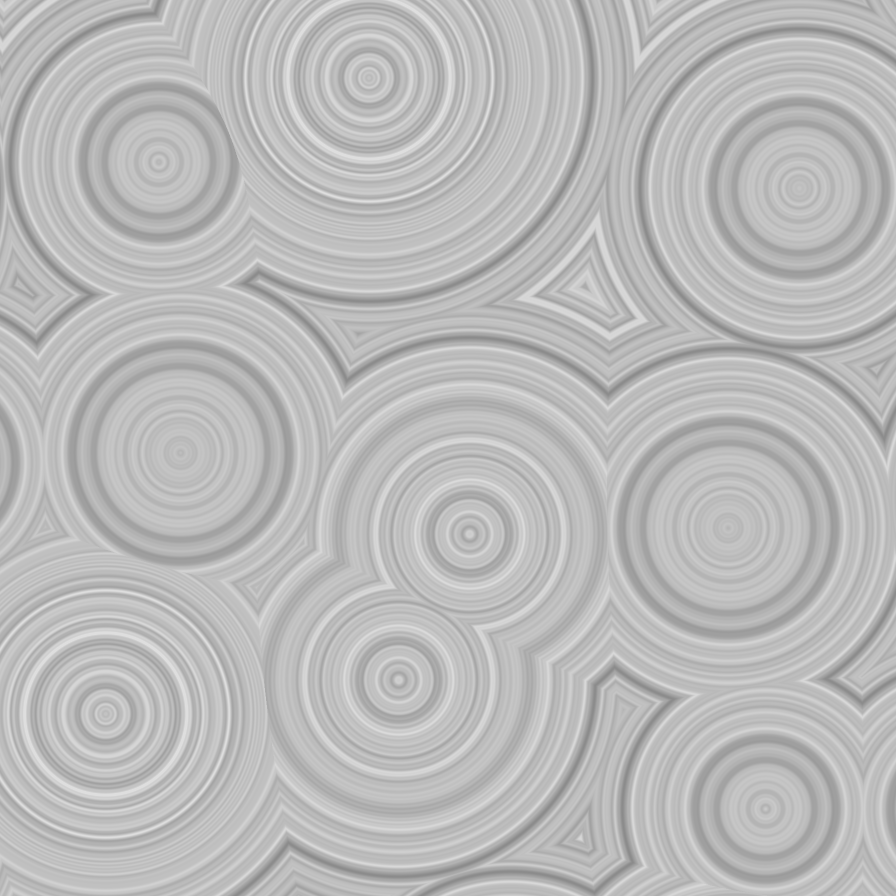
Write a Shadertoy shader that draws this pattern.

```glsl
// Grey agate: rings grow from scattered seeds and merge into shared contour bands.

const float CELL_SIZE = 0.33;     // spacing of the seed grid
const float SEED_JITTER = 0.6;    // share of a cell a seed may wander in
const float BASE_GREY = 0.744;
const float CONTRAST = 1.25;
const float SHARED_SEED = 7.0;    // band sequence common to all seeds

float hash11(float p) {
    p = fract(p * 0.1031);
    p *= p + 33.33;
    p *= p + p;
    return fract(p);
}

vec2 hash22(vec2 p) {
    vec3 q = fract(p.xyx * vec3(0.1031, 0.1030, 0.0973));
    q += dot(q, q.yzx + 33.33);
    return fract((q.xx + q.yz) * q.zy);
}

// Signed gradient noise along a line.
float lineNoise(float x, float seed) {
    float i = floor(x);
    float f = x - i;
    float slopeA = 2.0 * hash11(i + seed * 517.0) - 1.0;
    float slopeB = 2.0 * hash11(i + 1.0 + seed * 517.0) - 1.0;
    float blend = f * f * f * (f * (f * 6.0 - 15.0) + 10.0);
    return mix(slopeA * f, slopeB * (f - 1.0), blend);
}

// Sum of broad, medium and hairline bands; fineness shifts weight to thin ones.
float bands(float age, float seed, float fineness) {
    float broad = lineNoise(age * 48.0, seed) * mix(0.19, 0.10, fineness);
    float medium = lineNoise(age * 115.0, seed + 1.0) * mix(0.13, 0.18, fineness);
    float hairline = lineNoise(age * 250.0, seed + 2.0) * mix(0.05, 0.19, fineness);
    return broad + medium + hairline;
}

// Soft line that peaks at the given age.
float ridge(float age, float center, float width) {
    float x = (age - center) / width;
    return exp(-x * x);
}

// Ring family of a seed: x = start age, y = noise seed, z = fineness.
vec3 ringFamily(vec2 pick) {
    if (pick.x < 0.28) return vec3(0.0, 20.0, 0.9);
    if (pick.x < 0.46) return vec3(0.03, 40.0, 0.7);
    return vec3(mix(0.045, 0.09, pick.y), 60.0, 0.1);
}

// Earliest front reaching p: x = age, y = noise seed, z = fineness.
vec3 growthFront(vec2 p) {
    vec2 home = floor(p / CELL_SIZE);
    vec3 front = vec3(10.0, 0.0, 0.0);
    for (int y = -2; y <= 2; y++) {
        for (int x = -2; x <= 2; x++) {
            vec2 cell = home + vec2(x, y);
            vec2 jitter = (hash22(cell + 31.0) - 0.5) * SEED_JITTER;
            vec2 center = (cell + 0.5 + jitter) * CELL_SIZE;
            vec3 family = ringFamily(hash22(cell + 57.0));
            float age = distance(p, center) + family.x;
            if (age < front.x) front = vec3(age, family.yz);
        }
    }
    return front;
}

// Grey level: private rings close to a seed, common bands further out.
float agate(vec2 p) {
    vec3 front = growthFront(p);
    float age = front.x;

    float inner = bands(age, front.y, front.z);
    float broadFamily = 1.0 - smoothstep(0.1, 0.5, front.z);
    inner -= broadFamily * 0.13 * ridge(age, 0.169, 0.007);
    inner -= broadFamily * 0.07 * ridge(age, 0.146, 0.006);

    float outer = bands(age, SHARED_SEED, 0.7);
    outer -= 0.13 * ridge(age, 0.250, 0.0045);
    outer -= 0.06 * ridge(age, 0.262, 0.003);
    outer += 0.03 * ridge(age, 0.234, 0.005);
    outer -= 0.06 * ridge(age, 0.285, 0.004);

    return BASE_GREY + CONTRAST * mix(inner, outer, smoothstep(0.178, 0.205, age));
}

void mainImage(out vec4 fragColor, in vec2 fragCoord) {
    // Four samples per pixel smooth the hairlines and the seams.
    float grey = 0.0;
    for (int i = 0; i < 4; i++) {
        vec2 offset = vec2(i % 2, i / 2) * 0.5 - 0.25;
        grey += agate((fragCoord + offset) / iResolution.y);
    }
    grey = clamp(grey * 0.25, 0.48, 0.87);
    fragColor = vec4(vec3(grey), 1.0);
}
```
